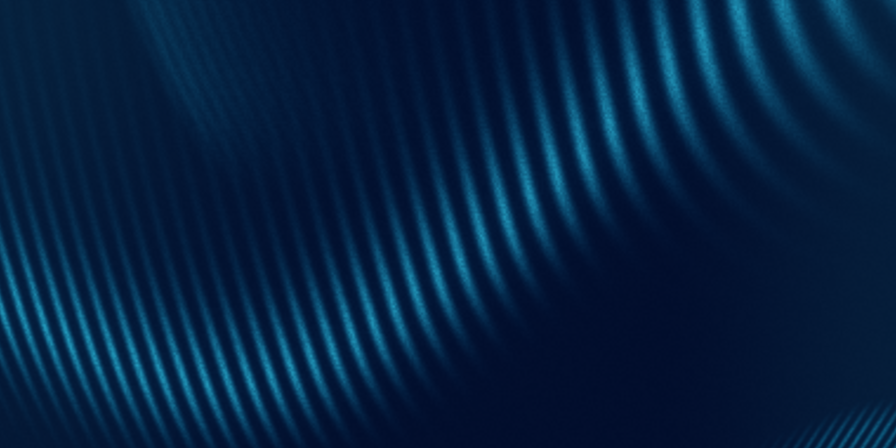
This background is drawn by a Shadertoy shader. Its source:

```glsl
float hash(vec2 cell) {
    vec3 q = fract(cell.xyx * vec3(0.1031, 0.1030, 0.0973));
    q += dot(q, q.yzx + 33.33);
    return fract((q.x + q.y) * q.z);
}

float valueNoise(vec2 p) {
    vec2 cell = floor(p);
    vec2 f = fract(p);
    f = f * f * (3.0 - 2.0 * f);
    float low = mix(hash(cell), hash(cell + vec2(1, 0)), f.x);
    float high = mix(hash(cell + vec2(0, 1)), hash(cell + vec2(1, 1)), f.x);
    return mix(low, high, f.y);
}

// Soft bright bands, one per whole step of phase
float bands(float phase, float sharpness) {
    return pow(0.5 + 0.5 * cos(6.28318 * phase), sharpness);
}

float blob(vec2 p, vec2 center, vec2 radius) {
    vec2 q = (p - center) / radius;
    return exp(-dot(q, q));
}

// Height (x) and slope (y) of the bright crest, a tilted hyperbola
vec2 crest(float x) {
    float u = x - 0.55;
    float root = sqrt(u * u + 0.1225);
    return vec2(-0.139 + 0.15 * u + 0.85 * root, 0.15 + 0.85 * u / root);
}

// Narrow falloff below the crest, long tail above it
float crestGlow(float dist, float widthBelow) {
    float width = dist < 0.0 ? widthBelow : 0.14;
    float core = exp(-dist * dist / (width * width));
    float tail = dist < 0.0 ? core : exp(-dist / 0.22);
    return mix(core, tail, 0.45);
}

// Ribs lean right as they descend and widen toward the right
float ribPhase(vec2 p, float below) {
    float depth = 1.0 - p.y;
    float s = p.x - 0.17 * depth - 0.10 * depth * depth - 0.4 * below * below;
    return 22.5 * s - 3.6 * s * s - 0.25;
}

// Faint fold with a crisp left edge and fine ribs
float foldLight(vec2 p) {
    float depth = 1.0 - p.y;
    float side = p.x - (0.286 + 0.38 * depth + 0.3 * depth * depth);
    float edge = smoothstep(-0.025, 0.05, side);
    float fade = exp(-max(side, 0.0) / 0.2) * (1.0 - smoothstep(0.16, 0.46, depth));
    float ribs = bands(side * 32.0, 1.0);
    return edge * fade * (0.19 + 0.11 * ribs);
}

// Small ribs leaning the other way in the lower right corner
float cornerLight(vec2 p) {
    float rim = 0.10 * smoothstep(1.62, 2.0, p.x);
    float mask = 1.0 - smoothstep(rim - 0.06, rim + 0.02, p.y);
    mask *= smoothstep(1.62, 1.9, p.x);
    return 0.5 * mask * bands((p.x - 0.65 * p.y) * 40.0, 1.5);
}

vec3 backdrop(vec2 p) {
    vec3 navy = vec3(0.006, 0.055, 0.175);
    vec3 slate = vec3(0.022, 0.125, 0.235);
    float haze = blob(p, vec2(0.0, 1.0), vec2(0.55, 0.6));
    haze += 0.85 * smoothstep(1.45, 2.05, p.x);
    haze += 0.5 * blob(p, vec2(0.0, 0.0), vec2(0.4, 0.25));
    return mix(navy, slate, min(haze, 1.0));
}

// Deep blue to cyan, with red arriving only in the highlights
vec3 glowColor(float light) {
    return light * vec3(0.025, 0.40, 0.47) + light * light * vec3(0.075, 0.06, 0.01);
}

void mainImage(out vec4 fragColor, in vec2 fragCoord) {
    vec2 p = fragCoord / iResolution.y;
    p.x *= 2.0 * iResolution.y / iResolution.x;

    // Main ribbed wave
    vec2 ridge = crest(p.x);
    float above = p.y - ridge.x;
    float dist = above / sqrt(1.0 + ridge.y * ridge.y);
    float widthBelow = 0.12 + 0.13 * smoothstep(1.3, 1.9, p.x);
    float glow = crestGlow(dist, widthBelow);
    float ribs = bands(ribPhase(p, max(-above, 0.0)), 1.9);
    float light = glow * (0.08 + 0.92 * ribs);

    // Secondary lights and fine grain
    light += foldLight(p) + cornerLight(p);
    float grain = valueNoise(p * 190.0) - 0.5;
    light *= 1.0 + 0.22 * grain;

    vec3 color = backdrop(p) + glowColor(light) + 0.008 * grain;
    fragColor = vec4(clamp(color, 0.0, 1.0), 1.0);
}
```
